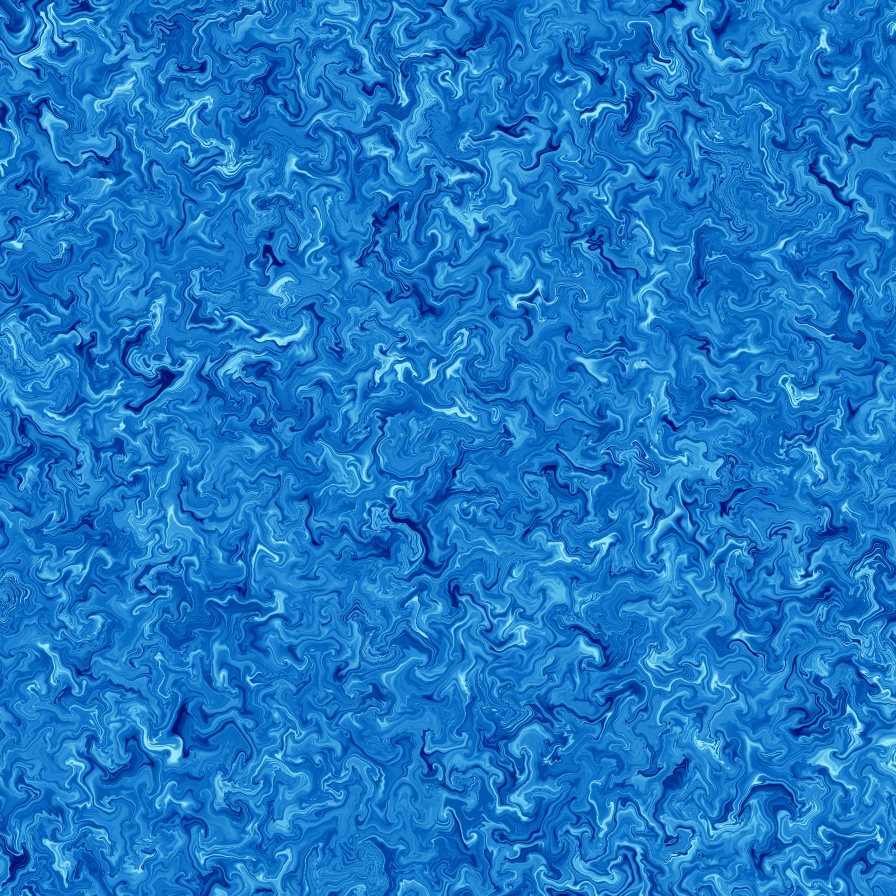
Write a WebGL 2 fragment shader that draws this texture.

```glsl
#version 300 es
precision highp float;
// Dense field of small blue whirls and curling strands.
// Gradient noise is carried backwards along a divergence-free flow, which
// winds it into thin filaments; the result is coloured by a blue ramp.

#define WHIRLS 21.0       // flow cells across the canvas
#define FLOW_TIME 1.35    // how far the strands are wound up
#define FLOW_STEPS 8      // integration steps along the flow
#define EDDY_SCALE 2.3    // frequency of small eddies against whirls
#define EDDY_SPEED 0.6    // speed of small eddies against whirls
#define GRAIN 1.3         // frequency of the coarsest carried noise
#define CONTRAST 4.0      // spread of tones over the ramp
#define TONE_STEP 0.8     // tone distance between ramp colours
#define SAMPLES 2         // antialiasing grid per axis

uniform vec2 u_resolution;
out vec4 fragColor;

// Random gradient for a lattice point, with mean square length one.
vec2 latticeGradient(ivec2 cell) {
    uvec2 h = uvec2(cell + 4096) * 1664525u + 1013904223u;
    h.x += h.y * 1664525u;
    h.y += h.x * 1664525u;
    h ^= h >> 16u;
    h.x += h.y * 1664525u;
    h.y += h.x * 1664525u;
    h ^= h >> 16u;
    return (vec2(h & 0xffffu) / 32767.5 - 1.0) * 1.22;
}

// Gradient noise: value in x, analytic derivatives in yz.
vec3 gradientNoise(vec2 p) {
    ivec2 cell = ivec2(floor(p));
    vec2 f = fract(p);
    vec2 u = f * f * f * (f * (f * 6.0 - 15.0) + 10.0);
    vec2 du = 30.0 * f * f * (f * (f - 2.0) + 1.0);

    vec2 ga = latticeGradient(cell);
    vec2 gb = latticeGradient(cell + ivec2(1, 0));
    vec2 gc = latticeGradient(cell + ivec2(0, 1));
    vec2 gd = latticeGradient(cell + ivec2(1, 1));
    float a = dot(ga, f);
    float b = dot(gb, f - vec2(1.0, 0.0));
    float c = dot(gc, f - vec2(0.0, 1.0));
    float d = dot(gd, f - vec2(1.0, 1.0));

    float value = mix(mix(a, b, u.x), mix(c, d, u.x), u.y);
    vec2 slope = mix(mix(ga, gb, u.x), mix(gc, gd, u.x), u.y)
               + du * (u.yx * (a - b - c + d) + vec2(b, c) - a);
    return vec3(value, slope);
}

// Velocity as the curl of a two-octave stream function.
vec2 flow(vec2 p) {
    vec2 slope = gradientNoise(p).yz
               + EDDY_SPEED * gradientNoise(p * EDDY_SCALE + 37.4).yz;
    return vec2(slope.y, -slope.x);
}

// Tone of the strands: noise sampled where the flow came from.
float strandTone(vec2 p) {
    for (int i = 0; i < FLOW_STEPS; i++) {
        p -= flow(p) * (FLOW_TIME / float(FLOW_STEPS));
    }
    vec2 q = p * GRAIN;
    float tone = 0.7 * gradientNoise(q + 71.3).x
               + gradientNoise(q * 2.1 + 153.7).x
               + 0.5 * gradientNoise(q * 3.9 + 311.1).x;
    return tone * CONTRAST;
}

// Evenly spaced colours from deep blue to pale cyan.
vec3 blueRamp(float tone) {
    const vec3 colours[8] = vec3[8](
        vec3(0.00, 0.07, 0.43), vec3(0.00, 0.22, 0.59),
        vec3(0.00, 0.34, 0.69), vec3(0.03, 0.43, 0.77),
        vec3(0.11, 0.51, 0.82), vec3(0.19, 0.59, 0.86),
        vec3(0.33, 0.73, 0.91), vec3(0.60, 0.90, 0.97));
    float x = clamp(tone / TONE_STEP + 3.5, 0.0, 6.999);
    int i = int(x);
    return mix(colours[i], colours[i + 1], fract(x));
}

void main() {
    float size = min(u_resolution.x, u_resolution.y);
    vec3 colour = vec3(0.0);
    for (int j = 0; j < SAMPLES; j++) {
        for (int i = 0; i < SAMPLES; i++) {
            vec2 offset = (vec2(i, j) + 0.5) / float(SAMPLES) - 0.5;
            vec2 p = (gl_FragCoord.xy + offset) / size * WHIRLS;
            colour += blueRamp(strandTone(p));
        }
    }
    fragColor = vec4(colour / float(SAMPLES * SAMPLES), 1.0);
}
```
